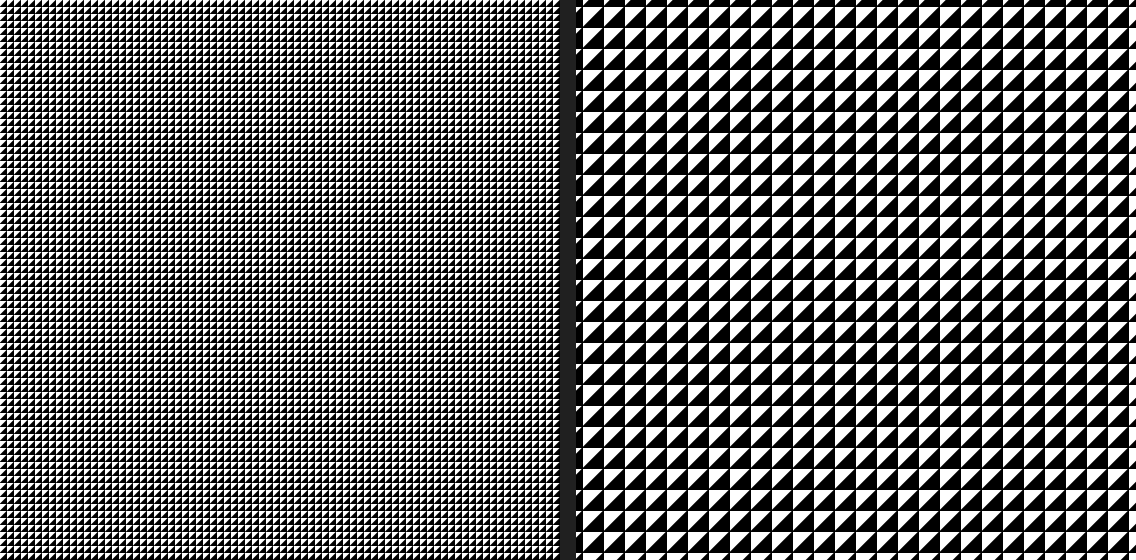
Left, the full canvas; right, a detail of the centre.
Write a WebGL 1 fragment shader that draws this pattern.

```glsl
precision highp float;
// A fine grid of white right triangles on black, one in each square cell.
// Each triangle fills the upper left corner of its cell, below a rising diagonal
// edge; edges are smoothed by averaging a grid of samples over each pixel.

uniform vec2 u_resolution;

const float REPEATS = 80.0;       // cells across and down
const float LEG = 0.935;          // triangle leg, as a share of the cell
const vec3 INK = vec3(0.0);
const vec3 PAPER = vec3(1.0);
const int SAMPLES = 8;            // samples per pixel along each axis

// 1.0 inside the triangle anchored at the cell's upper left corner.
float triangle(vec2 cell) {
  return step(cell.x + 1.0 - cell.y, LEG);
}

// Share of the pixel covered by triangles.
float coverage(vec2 pixelCorner) {
  float total = 0.0;
  for (int j = 0; j < SAMPLES; j++) {
    for (int i = 0; i < SAMPLES; i++) {
      vec2 offset = (vec2(float(i), float(j)) + 0.5) / float(SAMPLES);
      vec2 uv = (pixelCorner + offset) / u_resolution;
      total += triangle(fract(uv * REPEATS));
    }
  }
  return total / float(SAMPLES * SAMPLES);
}

void main() {
  float white = coverage(gl_FragCoord.xy - 0.5);
  gl_FragColor = vec4(mix(INK, PAPER, white), 1.0);
}
```
